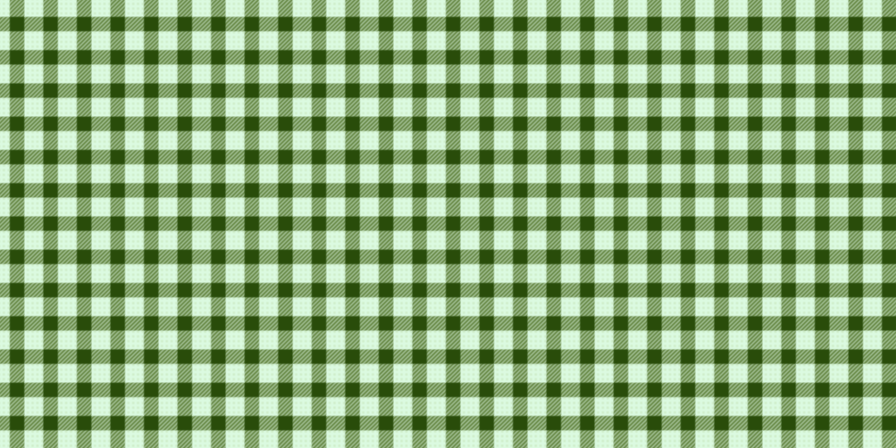
Reproduce this pattern procedurally as a Shadertoy shader.

```glsl
const vec2 REPEATS = vec2(26.71, 13.47);      // checks across and down
const vec2 FIRST_BAND = vec2(0.508, 0.747);   // centre of first band, in checks
const float BAND_WIDTH = 0.435;               // share of a check
const float EDGE_SOFTNESS = 0.02;
const float TWILL_LINES = 8.0;                // diagonal ribs per check
const float THREADS = 7.0;                    // fine threads per check
const float THREAD_DEPTH = 0.65;

const vec3 PALE = vec3(0.86, 0.98, 0.88);
const vec3 PALE_THREAD = vec3(0.79, 0.91, 0.75);
const vec3 RIB_LIGHT = vec3(0.59, 0.71, 0.52);
const vec3 RIB_DARK = vec3(0.43, 0.56, 0.31);
const vec3 DEEP = vec3(0.16, 0.30, 0.04);

const float TAU = 6.2831853;

// Coverage of the bands centred on whole numbers, one value per axis
vec2 bandCoverage(vec2 p) {
    vec2 edge = abs(fract(p + 0.5) - 0.5) - 0.5 * BAND_WIDTH;
    vec2 blur = 0.6 * fwidth(p) + EDGE_SOFTNESS;
    return 1.0 - smoothstep(-blur, blur, edge);
}

// Wave from 0 to 1 that fades to its mean when too fine to resolve
float ribs(float phase) {
    float visible = 1.0 - smoothstep(0.9, 1.6, fwidth(phase));
    return 0.5 + 0.5 * visible * sin(TAU * phase);
}

void mainImage(out vec4 fragColor, in vec2 fragCoord) {
    vec2 check = fragCoord / iResolution.xy * REPEATS - FIRST_BAND;
    vec2 band = bandCoverage(check);

    // Pale ground with a faint grid of threads
    float grid = ribs(check.x * THREADS) * ribs(check.y * THREADS);
    vec3 ground = mix(PALE, PALE_THREAD, THREAD_DEPTH * grid);

    // Diagonal twill where a single band shows
    float twill = ribs((check.x - check.y) * TWILL_LINES);
    vec3 single = mix(RIB_DARK, RIB_LIGHT, twill);

    // Solid colour where two bands cross
    vec3 color = mix(ground, single, max(band.x, band.y));
    color = mix(color, DEEP, band.x * band.y);

    fragColor = vec4(color, 1.0);
}
```
